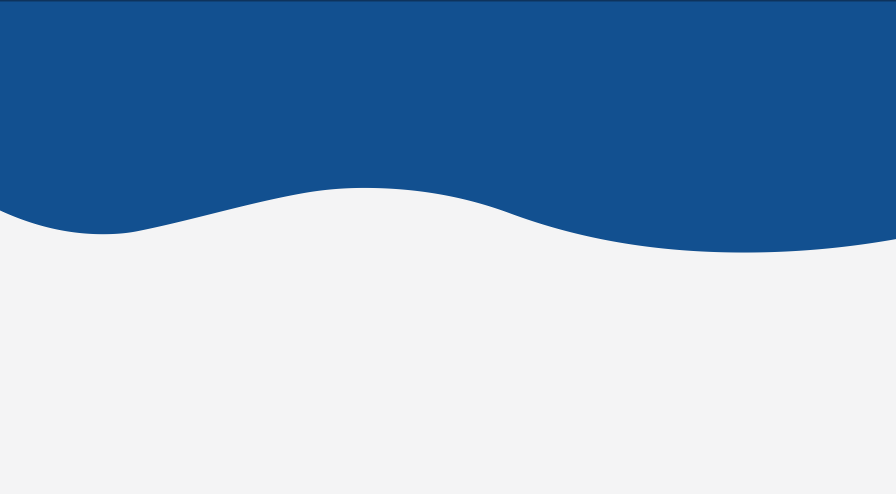
A WebGL 1 fragment shader for this background:

```glsl
precision highp float;
// Flat two-tone background: a blue field above a pale one, split by a smooth wave.

uniform vec2 u_resolution;

const vec3 PALE = vec3(0.957, 0.957, 0.961);
const vec3 BLUE = vec3(0.070, 0.312, 0.563);
const vec3 RULE_COLOR = vec3(0.055, 0.20, 0.36);
const float RULE_HEIGHT = 0.0030;

// Wave knots: x, height and slope, as fractions of the canvas
const vec3 LEFT_EDGE   = vec3(0.0000, 0.5740, -0.836);
const vec3 LEFT_DIP    = vec3(0.1146, 0.5259,  0.000);
const vec3 RISE_START  = vec3(0.1536, 0.5321,  0.364);
const vec3 RISE_END    = vec3(0.3385, 0.6090,  0.322);
const vec3 CREST       = vec3(0.4063, 0.6196,  0.000);
const vec3 FALL        = vec3(0.5690, 0.5683, -0.673);
const vec3 RIGHT_DIP   = vec3(0.8307, 0.4888,  0.000);
const vec3 RIGHT_EDGE  = vec3(1.0000, 0.5160,  0.322);

// Cubic Hermite curve between two knots
float hermite(vec3 a, vec3 b, float x) {
  float span = b.x - a.x;
  float t = (x - a.x) / span;
  float s = 1.0 - t;
  float level = mix(a.y, b.y, t * t * (3.0 - 2.0 * t));
  return level + span * t * s * (s * a.z - t * b.z);
}

float waveHeight(float x) {
  if (x < LEFT_DIP.x)   return hermite(LEFT_EDGE, LEFT_DIP, x);
  if (x < RISE_START.x) return hermite(LEFT_DIP, RISE_START, x);
  if (x < RISE_END.x)   return hermite(RISE_START, RISE_END, x);
  if (x < CREST.x)      return hermite(RISE_END, CREST, x);
  if (x < FALL.x)       return hermite(CREST, FALL, x);
  if (x < RIGHT_DIP.x)  return hermite(FALL, RIGHT_DIP, x);
  return hermite(RIGHT_DIP, RIGHT_EDGE, x);
}

// Share of the pixel that lies above a given height
float coverAbove(float y, float height) {
  return clamp((y - height) * u_resolution.y + 0.5, 0.0, 1.0);
}

void main() {
  vec2 uv = gl_FragCoord.xy / u_resolution;

  // Blue field above the wave
  vec3 color = mix(PALE, BLUE, coverAbove(uv.y, waveHeight(uv.x)));

  // Thin dark rule along the top edge
  color = mix(color, RULE_COLOR, coverAbove(uv.y, 1.0 - RULE_HEIGHT));

  gl_FragColor = vec4(color, 1.0);
}
```
